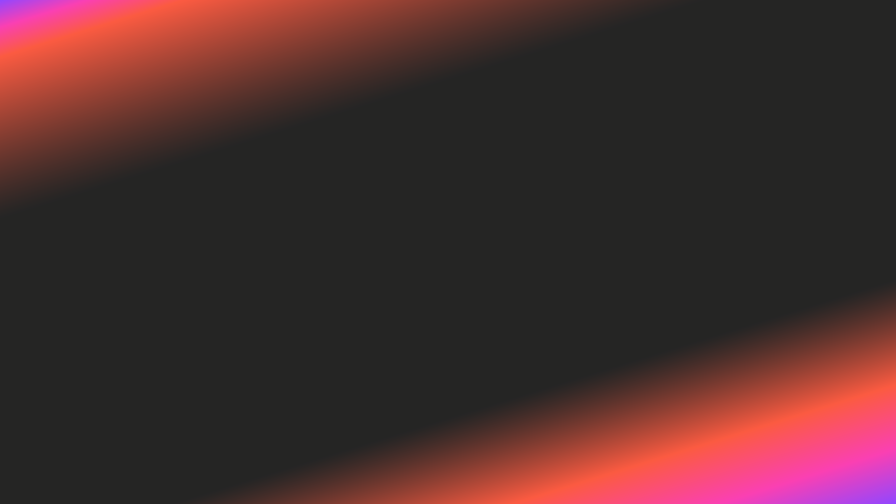
Give the GLSL for this background, as a WebGL 2 fragment shader.

```glsl
#version 300 es
precision highp float;

uniform vec2 u_resolution;
out vec4 outColor;

// Palette
const vec3 CHARCOAL = vec3(0.145, 0.145, 0.143);
const vec3 ORANGE = vec3(0.985, 0.355, 0.255);
const vec3 PINK = vec3(0.980, 0.250, 0.700);
const vec3 VIOLET = vec3(0.570, 0.275, 1.000);

// Band positions along the slanted axis, in canvas heights from the top left:
// x = fade start, y = orange ridge, z = pink, w = violet
const float SLANT = 0.31;
const vec4 UPPER_STOPS = vec4(0.435, 0.113, 0.054, 0.000);
const vec4 LOWER_STOPS = vec4(1.105, 1.315, 1.442, 1.551);
const float FADE_POWER = 1.2;

// Progress from one stop to the next, in either direction
float progress(float from, float to, float s) {
    return clamp((s - from) / (to - from), 0.0, 1.0);
}

// Charcoal fades into orange, then runs through pink to violet
vec3 glow(vec3 base, vec4 stops, float s) {
    float fade = pow(progress(stops.x, stops.y, s), FADE_POWER);
    vec3 color = mix(base, ORANGE, fade);
    color = mix(color, PINK, progress(stops.y, stops.z, s));
    return mix(color, VIOLET, progress(stops.z, stops.w, s));
}

void main() {
    vec2 p = gl_FragCoord.xy / u_resolution.y;
    float aspect = u_resolution.x / u_resolution.y;

    // Slanted coordinate, scaled to keep both corners in place at any aspect
    float s = 1.0 - p.y + SLANT * p.x * (16.0 / 9.0) / aspect;

    vec3 color = glow(CHARCOAL, UPPER_STOPS, s);
    color = glow(color, LOWER_STOPS, s);
    outColor = vec4(color, 1.0);
}
```
